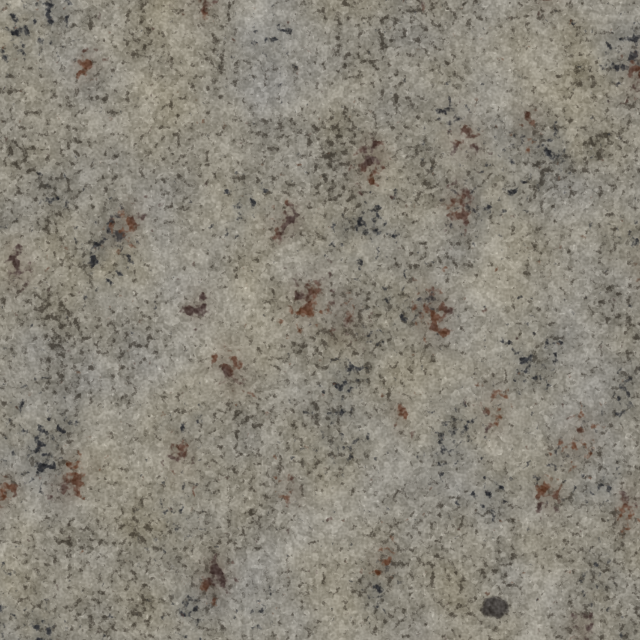
This texture is drawn by a Shadertoy shader. Its source:

```glsl
// Polished granite: pale tan crystals with blue-black, rust and plum mineral clusters.

#define STONE_COLOR  vec3(0.574, 0.556, 0.508)
#define SLATE_COLOR  vec3(0.150, 0.155, 0.170)
#define RUST_COLOR   vec3(0.370, 0.230, 0.160)
#define PLUM_COLOR   vec3(0.265, 0.205, 0.195)
#define KNOT_COLOR   vec3(0.235, 0.220, 0.210)
#define CRYSTAL_FREQ 125.0
#define FLECK_FREQ   72.0
#define GRAIN_AMOUNT 0.120
#define SLATE_SHARE  0.62
#define RUST_SHARE   0.46
#define KNOT_SHARE   0.09

vec3 hash3(vec2 p) {
    vec3 q = fract(p.xyx * vec3(0.1031, 0.1030, 0.0973));
    q += dot(q, q.yxz + 33.33);
    return fract((q.xxy + q.yzz) * q.zyx);
}

float cornerSlope(vec2 cell, vec2 offset) {
    float angle = 6.2832 * hash3(cell).x;
    return dot(vec2(cos(angle), sin(angle)), offset);
}

float gradientNoise(vec2 p) {
    vec2 i = floor(p), f = p - i;
    vec2 u = f * f * f * (f * (f * 6.0 - 15.0) + 10.0);
    vec2 e = vec2(1.0, 0.0);
    return mix(mix(cornerSlope(i, f), cornerSlope(i + e, f - e), u.x),
               mix(cornerSlope(i + e.yx, f - e.yx), cornerSlope(i + e.xx, f - e.xx), u.x), u.y);
}

float fbm(vec2 p) {
    float sum = 0.0, amplitude = 1.0;
    for (int i = 0; i < 3; i++) {
        sum += amplitude * gradientNoise(p);
        p = mat2(1.6, 1.2, -1.2, 1.6) * p + 17.3;
        amplitude *= 0.5;
    }
    return sum;
}

// Soft-edged cells, each with its own brightness in -0.5..0.5
float crystals(vec2 p) {
    vec2 cell = floor(p);
    float shade = 0.0, total = 0.0;
    for (int y = -1; y <= 1; y++)
    for (int x = -1; x <= 1; x++) {
        vec2 id = cell + vec2(x, y);
        vec3 h = hash3(id + 71.0);
        vec2 d = id + h.xy - p;
        float weight = exp(-9.0 * dot(d, d));
        shade += weight * (h.z - 0.5);
        total += weight;
    }
    return shade / max(total, 1e-6);
}

// Scattered soft ellipses; size is in cells, along and across the tilt
float patches(vec2 p, float seed, float share, vec2 size, float tilt) {
    vec2 cell = floor(p);
    float mask = 0.0;
    for (int y = -1; y <= 1; y++)
    for (int x = -1; x <= 1; x++) {
        vec2 id = cell + vec2(x, y);
        vec3 h = hash3(id + seed);
        vec3 k = hash3(id + seed + 43.0);
        float angle = tilt + 1.2 * (k.x - 0.5);
        vec2 axis = vec2(cos(angle), sin(angle));
        vec2 d = p - id - h.xy;
        d = vec2(dot(d, axis), dot(d, vec2(-axis.y, axis.x))) / (size * mix(0.7, 1.2, k.y));
        mask = max(mask, step(h.z, share) * mix(0.55, 1.0, k.z) * exp(-dot(d, d)));
    }
    return mask;
}

void mainImage(out vec4 fragColor, in vec2 fragCoord) {
    vec2 p = fragCoord / iResolution.y;
    vec2 warped = p + 0.016 * vec2(fbm(p * 24.0), fbm(p * 24.0 + 50.0));

    // Pale ground: broad mottling, crystals and fine grain
    float clouds = fbm(p * 4.5 + 9.0);
    float mottle = fbm(p * 16.0 + 31.0);
    float grain = crystals(p * CRYSTAL_FREQ) + 0.75 * gradientNoise(p * 215.0);
    vec3 color = STONE_COLOR + 0.055 * clouds + 0.070 * mottle + GRAIN_AMOUNT * grain;
    color += vec3(0.016, 0.004, -0.028) * fbm(p * 6.0 + 80.0);
    color += 0.09 * smoothstep(0.30, 0.60, gradientNoise(p * 150.0 + 5.0));

    // Small brownish pits between the crystals, denser in dark mottles
    float pits = smoothstep(0.12, 0.75, fbm(p * 88.0 + 13.0) - 0.30 * clouds - 0.35 * mottle);
    color = mix(color, color * vec3(0.58, 0.56, 0.54), pits);

    // Blue-black flecks, gathered in slanted smoky clusters
    float slate = patches(warped * 6.5, 11.0, SLATE_SHARE, vec2(0.42, 0.26), 0.85);
    slate *= smoothstep(-0.55, 0.25, fbm(p * 25.0 + 63.0));
    float slateFleck = smoothstep(0.40, 1.00, fbm(p * FLECK_FREQ) + 0.78 * slate - 0.08);
    color = mix(color, vec3(0.375, 0.378, 0.362), 0.42 * slate);
    color = mix(color, SLATE_COLOR + 0.10 * grain, 0.88 * slateFleck);

    // Rust and plum clusters
    float rust = patches(warped * 8.0 + 3.0, 131.0, RUST_SHARE, vec2(0.30, 0.20), 1.45);
    float rustFleck = smoothstep(0.48, 1.02, fbm(p * FLECK_FREQ * 0.85 + 27.0) + 0.92 * rust);
    float plumShare = smoothstep(-0.30, 0.25, fbm(p * 9.0 + 44.0));
    vec3 rustTone = mix(RUST_COLOR, PLUM_COLOR, plumShare) + 0.12 * grain;
    color = mix(color, vec3(0.42, 0.365, 0.315), 0.45 * rust);
    color = mix(color, rustTone, 0.82 * rustFleck);

    // A few rounded solid knots
    float knot = patches(p * 4.0, 211.0, KNOT_SHARE, vec2(0.105, 0.085), 0.1);
    knot = smoothstep(0.34, 0.50, knot + 0.14 * fbm(p * 60.0 + 7.0));
    color = mix(color, KNOT_COLOR + 0.12 * grain, 0.90 * knot);

    fragColor = vec4(clamp(color, 0.0, 1.0), 1.0);
}
```
